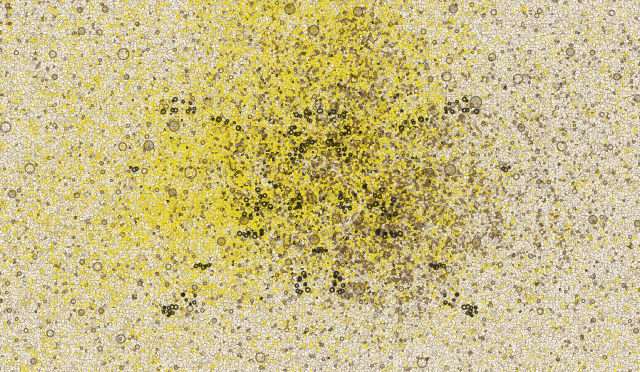
A Shadertoy shader for this background:

```glsl
// Speckled field of tiny yellow and brown cells, with ink beads mirrored about the centre.

const vec3 PAPER = vec3(0.99, 0.975, 0.93);
const vec3 YELLOW = vec3(0.94, 0.87, 0.14);
const vec3 BROWN = vec3(0.43, 0.32, 0.19);
const vec3 INK = vec3(0.07, 0.065, 0.03);

vec2 hash2(vec2 c) {
    vec3 v = fract(c.xyx * vec3(0.1031, 0.1030, 0.0973));
    v += dot(v, v.yzx + 33.33);
    return fract((v.xx + v.yz) * v.zy);
}

// Soft elliptical weight
float glow(vec2 p, vec2 centre, vec2 size) {
    vec2 d = (p - centre) / size;
    return exp(-dot(d, d));
}

// Layered sines, about -1 to 1
float mottle(vec2 p) {
    float sum = 0.0, amp = 0.5;
    for (int i = 0; i < 4; i++) {
        p = mat2(0.8, 0.6, -0.6, 0.8) * p + 1.7;
        sum += amp * sin(p.x + 1.3 * sin(p.y)) * cos(p.y * 1.1);
        p *= 1.9;
        amp *= 0.65;
    }
    return sum;
}

// Cellular noise: nearest distance, gap to the second nearest, cell id
vec4 cells(vec2 p) {
    vec2 base = floor(p), id = base;
    float near = 9.0, next = 9.0;
    for (int y = -1; y <= 1; y++)
    for (int x = -1; x <= 1; x++) {
        vec2 c = base + vec2(x, y);
        float d = length(c + hash2(c) - p);
        if (d < near) { next = near; near = d; id = c; }
        else next = min(next, d);
    }
    return vec4(near, next - near, id);
}

// One coat of outlined cells, filled according to the pigment densities
vec3 cellCoat(vec3 col, vec2 p, float scale, vec3 density, float px) {
    vec4 cell = cells(p * scale);
    float aa = scale * px;
    vec2 pick = hash2(cell.zw + scale);
    float line = 1.0 - smoothstep(0.02, 0.06 + aa, cell.y);
    col = mix(col, BROWN, 0.27 * line);
    vec3 fill = pick.x < density.z ? INK : pick.x < density.z + density.y ? BROWN : YELLOW;
    float filled = step(pick.x, density.x + density.y + density.z);
    float disc = 1.0 - smoothstep(0.6 - 0.5 * aa, 0.6 + 0.5 * aa, cell.x);
    float bare = (1.0 - filled) * step(0.55, pick.y) * 0.35;
    return mix(col, mix(PAPER, fill, filled), disc * max(filled * 0.62, bare));
}

// Sparse rings, at most one in each grid square
vec3 ringCoat(vec3 col, vec2 p, float scale, float chance, float px) {
    vec2 id = floor(p * scale);
    vec2 a = hash2(id + scale), b = hash2(id + 57.0 + scale);
    float r = mix(0.1, 0.25, b.y * b.y);
    float d = length(fract(p * scale) - mix(vec2(0.3), vec2(0.7), a));
    float aa = scale * px;
    float rim = 1.0 - smoothstep(0.0, 0.01 + aa, abs(d - r));
    float inside = 1.0 - smoothstep(r - aa, r, d);
    float on = step(b.x, chance);
    col = mix(col, BROWN, on * inside * 0.3 * step(0.5, a.x));
    return mix(col, BROWN * 0.75, on * rim * 0.65);
}

// Distance to a scattered string of hollow beads between two ends
float beads(vec2 p, vec2 from, vec2 to, float spread, int count) {
    float best = 9.0;
    for (int i = 0; i < count; i++) {
        vec2 h = hash2(vec2(i, 7.0) + from * 91.0), k = hash2(h * 83.0 + 5.0);
        float t = (float(i) + 0.5) / float(count);
        float r = mix(0.0025, 0.006, k.x);
        float d = length(p - mix(from, to, t) - (h - 0.5) * spread);
        best = min(best, k.y < 0.25 ? d - r : abs(d - r) - 0.0013);
    }
    return best;
}

// All bead groups on one side of the mirror line
float beadPattern(vec2 q) {
    float d = beads(q, vec2(0.21, 0.155), vec2(0.30, 0.19), 0.02, 7);
    d = min(d, beads(q, vec2(0.32, 0.21), vec2(0.42, 0.218), 0.04, 12));
    d = min(d, beads(q, vec2(0.487, 0.047), vec2(0.51, 0.048), 0.008, 3));
    d = min(d, beads(q, vec2(0.305, -0.22), vec2(0.33, -0.218), 0.018, 6));
    d = min(d, beads(q, vec2(0.33, -0.30), vec2(0.37, -0.31), 0.03, 5));
    d = min(d, beads(q, vec2(0.39, -0.337), vec2(0.42, -0.337), 0.025, 9));
    d = min(d, beads(q, vec2(0.04, -0.235), vec2(0.055, -0.295), 0.03, 11));
    d = min(d, beads(q, vec2(0.0, -0.17), vec2(0.02, -0.172), 0.015, 4));
    d = min(d, beads(q, vec2(0.02, 0.20), vec2(0.10, 0.14), 0.045, 12));
    d = min(d, beads(q, vec2(0.03, 0.12), vec2(0.08, 0.08), 0.04, 12));
    d = min(d, beads(q, vec2(0.06, -0.02), vec2(0.07, -0.055), 0.03, 9));
    d = min(d, beads(q, vec2(0.14, -0.02), vec2(0.19, -0.07), 0.05, 15));
    return min(d, beads(q, vec2(0.15, -0.125), vec2(0.21, -0.12), 0.025, 9));
}

void mainImage(out vec4 fragColor, in vec2 fragCoord) {
    float px = 1.0 / iResolution.y;
    vec2 p = (fragCoord - 0.5 * iResolution.xy) * px;

    // Pigment densities
    float core = glow(p, vec2(0.0, 0.03), vec2(0.25, 0.23));
    float yellow = 0.09 + 0.42 * core + 0.5 * glow(p, vec2(-0.10, 0.43), vec2(0.19, 0.24))
        + 0.5 * glow(p, vec2(-0.30, -0.09), vec2(0.24, 0.18)) + 0.4 * glow(p, vec2(-0.30, 0.14), vec2(0.15, 0.12))
        + 0.35 * glow(p, vec2(0.16, 0.36), vec2(0.20, 0.24)) + 0.18 * glow(p, vec2(-0.6, 0.0), vec2(0.35, 0.5))
        + 0.25 * glow(p, vec2(0.2, -0.05), vec2(0.25, 0.25));
    float brown = 0.03 + 0.34 * core + 0.32 * glow(p, vec2(0.11, 0.33), vec2(0.09, 0.18))
        + 0.34 * glow(p, vec2(0.28, -0.06), vec2(0.17, 0.14)) + 0.25 * glow(p, vec2(0.18, -0.22), vec2(0.16, 0.13))
        + 0.25 * glow(p, vec2(0.33, 0.16), vec2(0.07, 0.07)) + 0.08 * glow(p, vec2(0.6, 0.05), vec2(0.25, 0.3))
        + 0.12 * glow(p, vec2(-0.14, 0.4), vec2(0.15, 0.12));
    yellow *= 1.0 + 0.7 * mottle(p * 24.0);
    brown *= 1.0 + 0.9 * mottle(p * 30.0 + 9.0);
    vec3 density = max(vec3(yellow, brown, 0.13 * core), 0.0);

    // Soft wash, grain from coarse to fine, then larger rings
    vec3 col = mix(PAPER, YELLOW, min(0.65 * density.x, 0.8));
    col = mix(col, BROWN, min(0.55 * density.y, 0.7));
    col = cellCoat(col, p, 76.0, density * 0.5, px);
    col = cellCoat(col, p + 3.1, 112.0, density * 0.55, px);
    col = cellCoat(col, p + 7.7, 150.0, density * 0.55, px);
    col = ringCoat(col, p, 40.0, 0.12, px);
    col = ringCoat(col, p + 0.37, 16.0, 0.16, px);

    // Pale curved thread and mirrored ink beads
    float thread = abs(length(p - vec2(0.055, -0.05)) - 0.055) - 0.0008;
    float threadFade = smoothstep(0.02, 0.07, p.x) * 0.5;
    col = mix(col, PAPER, threadFade * (1.0 - smoothstep(0.0, 1.5 * px, thread)));
    float ink = 1.0 - smoothstep(-0.5 * px, px, beadPattern(vec2(abs(p.x), p.y)));
    col = mix(col, INK, 0.8 * ink);
    fragColor = vec4(col, 1.0);
}
```
